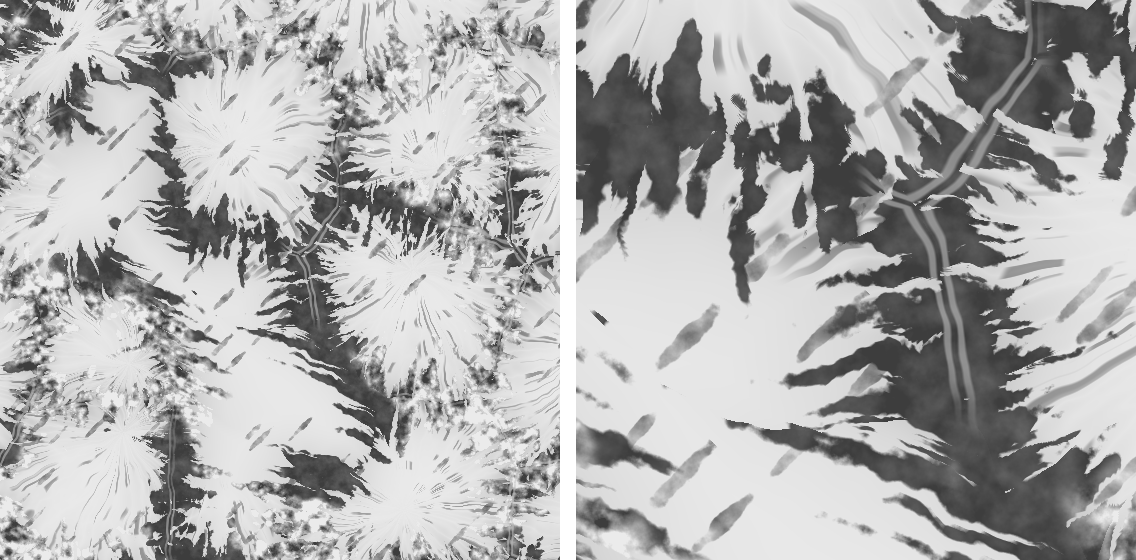
Left, the full canvas; right, a detail of the centre.
This texture map is drawn by a three.js fragment shader. Its source:

```glsl
// Frosty grey relief: pale basins ringed by dark, fern-like fringes.
// Warped Voronoi borders grow leaves inward, radial rivulets carve them back,
// and one wide winding channel cuts through the cells.
varying vec2 vUv;

float hash(vec2 p) {
  vec3 q = fract(p.xyx * 0.1031);
  q += dot(q, q.yzx + 33.33);
  return fract((q.x + q.y) * q.z);
}

vec2 hash2(vec2 p) { return vec2(hash(p), hash(p + 17.3)); }

float noise(vec2 p) {
  vec2 i = floor(p), f = p - i;
  f *= f * (3.0 - 2.0 * f);
  return mix(mix(hash(i), hash(i + vec2(1.0, 0.0)), f.x),
             mix(hash(i + vec2(0.0, 1.0)), hash(i + 1.0), f.x), f.y);
}

float fbm(vec2 p) {
  float sum = 0.0, amp = 0.52;
  for (int i = 0; i < 5; i++) {
    sum += amp * noise(p);
    p = mat2(1.6, 1.2, -1.2, 1.6) * p + 7.1;
    amp *= 0.5;
  }
  return sum;
}

// x: distance to the cell border, y: position along it, zw: offset to the centre
vec4 cells(vec2 p) {
  vec2 g = floor(p), f = p - g, centre = vec2(9.0), home = vec2(0.0), along = vec2(1.0, 0.0);
  for (int j = -1; j <= 1; j++)
    for (int i = -1; i <= 1; i++) {
      vec2 o = vec2(float(i), float(j));
      vec2 r = o + 0.1 + 0.8 * hash2(g + o) - f;
      if (dot(r, r) < dot(centre, centre)) { centre = r; home = o; }
    }
  float border = 9.0;
  for (int j = -2; j <= 2; j++)
    for (int i = -2; i <= 2; i++) {
      vec2 o = home + vec2(float(i), float(j));
      vec2 r = o + 0.1 + 0.8 * hash2(g + o) - f;
      vec2 e = r - centre;
      if (dot(e, e) > 0.0001) {
        vec2 n = normalize(e);
        float d = dot(0.5 * (r + centre), n);
        if (d < border) { border = d; along = vec2(-n.y, n.x); }
      }
    }
  return vec4(border, dot(p, along), centre);
}

// Row of barbed leaves growing from a border; positive inside a leaf
float fern(float t, float d, float width, float reach, float seed) {
  float k = floor(t / width);
  float x = abs(fract(t / width) - 0.5) * 2.0;
  float len = reach * (0.35 + 0.65 * hash(vec2(k, seed)));
  float barb = abs(fract(d / width * 3.0 - x * 1.2) - 0.5) * 2.0;
  return 1.0 - d / len - x * x - 0.3 * barb * x;
}

float rivulet(vec2 p) { return pow(1.0 - abs(2.0 * noise(p) - 1.0), 3.0); }

void main() {
  vec2 p = vUv;
  float rough = fbm(p * 14.0), fine = fbm(p * 75.0);
  vec2 bend = vec2(fbm(p * 5.0 + 3.0), fbm(p * 5.0 + 40.0)) - 0.5;
  vec2 q = p + bend * 0.09;

  // Basins, with rivulets radiating from their centres
  vec4 cell = cells(q * 3.4 + 5.0);
  float ridge = cell.x / 3.4, d = ridge, t = cell.y / 3.4;
  float r = length(cell.zw);
  vec2 dir = cell.zw / max(r, 0.001);
  float veins = 0.035 * rivulet(dir * 5.0 + bend * 5.0)
              + 0.025 * rivulet(dir * 13.0 + rough * 2.5);

  // Winding channel from upper left to lower middle
  float low = smoothstep(0.68, 0.25, q.y);
  float bank = 0.085 + 0.07 * low - 0.8 * abs(q.x - 0.22 - 0.3 * low);
  bank = min(bank, min(0.88 - q.y, q.y - 0.12));
  float inland = smoothstep(0.02, -0.03, bank);
  if (bank > d) { d = bank; t = q.y + 0.4 * q.x; }
  float open = d + veins * inland;

  // Leaves in three sizes, with ragged edges
  float reach = 0.055 + 0.09 * noise(p * 4.0 + 2.0);
  float shift = t + (rough - 0.5) * 0.025;
  float leaf = fern(shift, open, 0.045, reach, 1.0);
  leaf = max(leaf, fern(shift + 0.3, open, 0.023, reach * 0.85, 2.0));
  leaf = max(leaf, fern(shift + 0.7, open, 0.011, reach * 0.65, 3.0));
  leaf += (fine - 0.5) * mix(0.5, 1.1, inland);
  float cover = smoothstep(-0.04, 0.12, leaf);

  // Pale floor, shaded near the fringe, with radial dashes
  float pale = 0.92 - 0.25 * exp(-open * 22.0);
  float dash = smoothstep(0.6, 0.8, noise(dir * 38.0)) * smoothstep(0.5, 0.7, noise(q * 45.0));
  pale -= 0.28 * dash * inland * smoothstep(0.05, 0.3, r);

  // Sparse diagonal flecks
  vec2 f = vec2(p.x + p.y, p.y - p.x) * vec2(11.0, 38.0);
  vec2 slot = floor(f);
  vec2 spot = (f - slot - 0.5) * vec2(2.3, 2.8 + 2.0 * hash(slot + 8.0));
  float fleck = smoothstep(1.0, 0.75, length(spot) + (fine - 0.5) * 1.2) * step(0.86, hash(slot));
  pale = mix(pale, 0.62 + (fine - 0.5), fleck * 0.75);

  // Grainy fringe with solid dark masses, bleached patches and ridge lines
  float streak = noise(vec2(t * 160.0, d * 50.0));
  float tone = 0.57 + 1.6 * (fine - 0.5) + 0.4 * (streak - 0.5);
  tone += 0.3 * smoothstep(0.58, 0.7, rough);
  float mass = fbm(p * 5.0 + 9.0) + 0.1 * exp(-bank * bank * 350.0);
  tone = mix(tone, 0.25 + 0.12 * (fine - 0.5), 0.92 * smoothstep(0.5, 0.61, mass));
  float seam = smoothstep(0.003, 0.001, abs(ridge - 0.004)) * smoothstep(0.4, 0.6, noise(p * 9.0));
  tone = mix(tone, 0.74, seam * 0.6 * inland);

  float grey = clamp(mix(pale, tone, cover), 0.24, 0.92);
  gl_FragColor = vec4(vec3(grey), 1.0);
}
```
